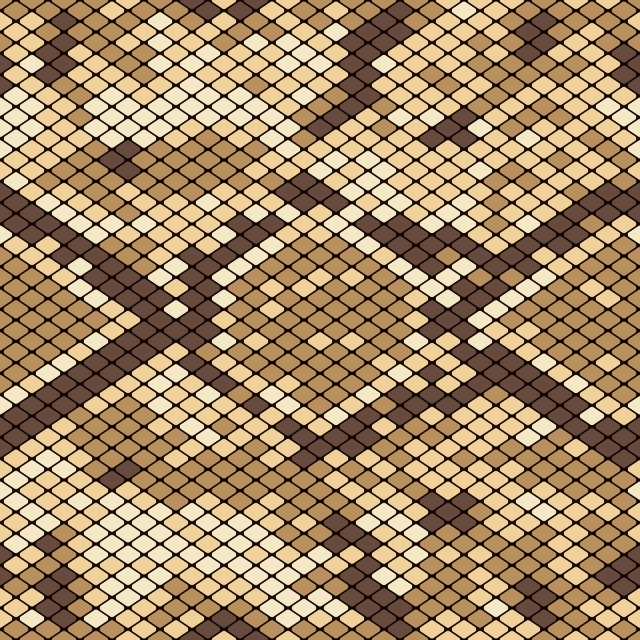
This pattern is drawn by a three.js fragment shader. Its source:

```glsl
// Snakeskin: rounded rhombic scales coloured into dark-rimmed diamonds and mottled bands
#define GRID vec2(40.0, 60.0)
#define GAP 0.00125
#define ROUNDING 0.0045
#define SOFTNESS 0.0010
#define SPECKLE 0.07
#define BLACK vec3(0.07, 0.02, 0.01)
#define BROWN vec3(0.40, 0.29, 0.24)
#define TAN vec3(0.72, 0.565, 0.375)
#define PEACH vec3(0.94, 0.82, 0.61)
#define CREAM vec3(0.96, 0.91, 0.78)

varying vec2 vUv;

float hash(vec2 p) {
  return fract(sin(dot(p, vec2(127.1, 311.7))) * 43758.5453);
}

// Value noise that wraps after period cells
float noise(vec2 p, vec2 period) {
  vec2 i = floor(p);
  vec2 f = fract(p);
  f = f * f * (3.0 - 2.0 * f);
  vec2 lo = mod(i, period);
  vec2 hi = mod(i + 1.0, period);
  return mix(mix(hash(lo), hash(vec2(hi.x, lo.y)), f.x),
             mix(hash(vec2(lo.x, hi.y)), hash(hi), f.x), f.y);
}

// Signed distance to a rhombus with rounded corners
float scaleDistance(vec2 p) {
  vec2 cell = 1.0 / GRID;
  float reach = cell.x * cell.y / length(cell);
  float inner = reach - GAP - ROUNDING;
  vec2 tip = cell * inner / reach;
  p = abs(p);
  vec2 edge = vec2(-tip.x, tip.y);
  vec2 q = p - vec2(tip.x, 0.0);
  float d = length(q - edge * clamp(dot(q, edge) / dot(edge, edge), 0.0, 1.0));
  return d * sign(dot(p / tip, vec2(1.0)) - 1.0) - ROUNDING;
}

// Distance from a scale to a streak, wrapped across the canvas
float streak(vec2 p, vec2 a, vec2 b) {
  vec2 aspect = vec2(1.0, GRID.x / GRID.y);
  vec2 q = p - a;
  q.x = mod(q.x + 0.5 * GRID.x, GRID.x) - 0.5 * GRID.x;
  q *= aspect;
  vec2 e = (b - a) * aspect;
  return length(q - e * clamp(dot(q, e) / dot(e, e), 0.0, 1.0));
}

// Small dark marks between the diamonds
float darkMarks(vec2 p) {
  float d = streak(p, vec2(0.0, 18.0), vec2(2.4, 21.5));
  d = min(d, streak(p, vec2(2.4, 21.5), vec2(2.0, 24.0)));
  d = min(d, streak(p, vec2(2.0, 24.0), vec2(5.0, 29.0)));
  d = min(d, streak(p, vec2(-8.0, 30.0), vec2(-6.0, 28.0)));
  d = min(d, streak(p, vec2(-6.0, 28.0), vec2(-4.0, 30.0)));
  d = min(d, streak(p, vec2(-17.0, 22.0), vec2(-16.0, 28.0)));
  d = min(d, streak(p, vec2(-13.0, 15.0), vec2(-12.0, 15.0)));
  d = min(d, streak(p, vec2(7.5, 18.0), vec2(8.5, 18.0)));
  d = min(d, streak(p, vec2(13.0, 25.0), vec2(14.0, 28.0)));
  return min(d, streak(p, vec2(18.5, 24.0), vec2(20.0, 23.0)));
}

vec3 lightOrCream(float r) {
  return r < 0.6 ? PEACH : CREAM;
}

vec3 scaleColour(vec2 cell) {
  float r = hash(cell + 3.0);
  float chance = hash(cell + 71.0);
  vec2 p = cell - 0.5 * GRID;
  p.y = abs(p.y);

  // Central diamond with clipped sides, and the one wrapped round the edge
  float centre = max(abs(p.x) + p.y, abs(p.x) + 4.0);
  float side = abs(mod(p.x + 1.0, GRID.x) - 20.0) + p.y;
  float fill = min(centre - 0.5, side);
  if (fill < 9.8) {
    if (fill > 8.7) return lightOrCream(r);
    return chance < 0.1 ? PEACH : TAN;
  }

  // Light pockets where the diamonds meet, then the dark rims
  float pocket = min(streak(p, vec2(7.8, 3.2), vec2(8.2, 4.2)),
                     streak(p, vec2(-9.6, 4.0), vec2(-9.0, 8.0)));
  if (pocket < 1.0) return lightOrCream(r);
  float rim = min(centre - 14.0, side - 13.5) + 0.9 * (r - 0.5);
  float marks = darkMarks(p);
  float link = streak(p, vec2(6.0, 8.0), vec2(10.0, 5.5));
  bool dark = rim < 0.0 || marks < 0.95 || link < 0.8;
  if (dark && chance > SPECKLE) return BROWN;

  // Mottled ground: tan near marks and along bands, cream in drifts
  float tanBand = min(streak(p, vec2(-14.0, 12.0), vec2(-5.0, 16.0)),
                      streak(p, vec2(11.0, 12.0), vec2(18.0, 14.0)));
  float creamBand = min(streak(p, vec2(-19.0, 14.0), vec2(-19.0, 28.0)),
                        streak(p, vec2(-13.0, 20.0), vec2(-5.0, 19.0)));
  float tone = 0.45 * noise(cell / 4.0, GRID / 4.0) + 0.4 * r;
  tone -= 0.18 * (1.0 - smoothstep(0.9, 2.4, marks));
  tone -= 0.22 * (1.0 - smoothstep(0.8, 2.4, tanBand));
  tone += 0.22 * (1.0 - smoothstep(0.6, 2.4, creamBand));
  return tone < 0.31 ? TAN : (tone < 0.56 ? PEACH : CREAM);
}

void main() {
  // Staggered scales are unit squares along the two diagonals
  vec2 q = vUv * GRID;
  vec2 diagonal = floor(0.5 * vec2(q.x + q.y, q.x - q.y) + 0.5);
  vec2 centre = vec2(diagonal.x + diagonal.y, diagonal.x - diagonal.y);
  vec2 cell = floor(mod(centre + 0.5, GRID));

  float d = scaleDistance((q - centre) / GRID);
  float cover = 1.0 - smoothstep(-SOFTNESS, SOFTNESS, d);
  gl_FragColor = vec4(mix(BLACK, scaleColour(cell), cover), 1.0);
}
```
